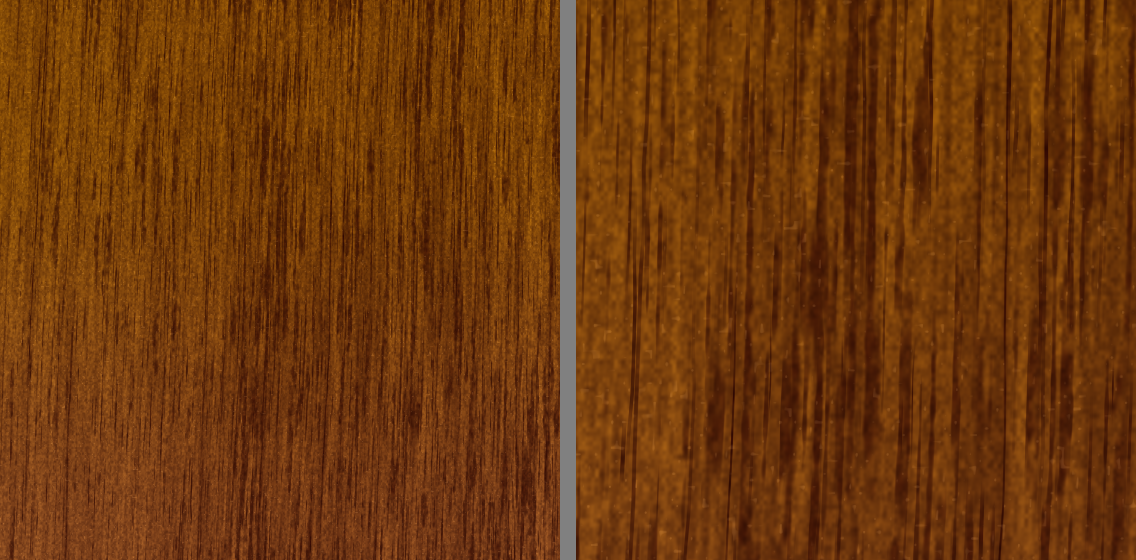
Left: the whole. Right: its middle third, enlarged.
Reproduce this texture procedurally as a Shadertoy shader.

```glsl
float hash(vec2 p) {
    vec3 q = fract(vec3(p.xyx) * 0.1031);
    q += dot(q, q.yzx + 33.33);
    return fract((q.x + q.y) * q.z);
}

float noise(vec2 p) {
    vec2 cell = floor(p), f = fract(p);
    f = f * f * (3.0 - 2.0 * f);
    return mix(mix(hash(cell), hash(cell + vec2(1, 0)), f.x),
               mix(hash(cell + vec2(0, 1)), hash(cell + vec2(1, 1)), f.x), f.y);
}

// Tapered dark pores, at most one per cell of a staggered grid
float pores(vec2 grain, vec2 grid, float seed, float pixel) {
    float column = floor(grain.x * grid.x);
    float y = grain.y * grid.y + hash(vec2(column, seed)) * 7.0;
    vec2 id = vec2(column, floor(y) + seed * 17.0);
    float density = mix(0.15, 0.6, smoothstep(0.1, 0.45, column / grid.x));
    float present = step(hash(id + 3.7), density);
    float center = mix(0.2, 0.8, hash(id + 9.1));
    float halfLength = mix(0.15, 0.5, hash(id + 21.3));
    float taper = 1.0 - smoothstep(0.1, 1.0, abs(fract(y) - 0.5) / halfLength);
    float wobble = (noise(vec2(grain.y * 25.0, column)) - 0.5) * 0.0016;
    float d = abs((fract(grain.x * grid.x) - center) / grid.x + wobble);
    float width = mix(0.0003, 0.0012, hash(id + 5.9));
    float line = 1.0 - smoothstep(width - 0.5 * pixel, width + 0.8 * pixel, d);
    return present * taper * line * mix(0.3, 0.9, hash(id + 13.0));
}

// Thin, broken lines that follow the whole height at uneven spacing
float longLines(vec2 grain, float pixel) {
    float dark = 0.0;
    for (int i = 0; i < 14; i++) {
        float k = float(i);
        float x = (k + 1.3 * hash(vec2(k, 43.0))) / 13.5;
        x += (noise(vec2(grain.y * 5.0, k * 3.0)) - 0.5) * 0.005;
        x += (noise(vec2(grain.y * 30.0, k * 7.0)) - 0.5) * 0.0015;
        float d = abs(grain.x - x);
        float width = mix(0.0002, 0.0012, hash(vec2(k, 57.0)));
        float core = 1.0 - smoothstep(width - 0.5 * pixel, width + pixel, d);
        float halo = exp(-d * d / 0.00003) * 0.15;
        float fade = noise(vec2(k * 5.0, grain.y * 6.0)) * 0.6
                   + noise(vec2(k * 9.0, grain.y * 40.0)) * 0.4;
        fade = mix(0.15, 1.0, smoothstep(0.25, 0.75, fade));
        dark = max(dark, (core * 0.75 + halo) * fade * mix(0.5, 1.0, hash(vec2(k, 71.0))));
    }
    return dark;
}

void mainImage(out vec4 fragColor, in vec2 fragCoord) {
    vec2 uv = fragCoord / iResolution.xy;
    float pixel = 1.0 / iResolution.y;

    // Grain leans to the left going down, more so at the left side
    float lean = mix(0.048, 0.018, uv.x);
    float bend = (noise(vec2(uv.x * 2.0, uv.y * 2.5)) - 0.5) * 0.006;
    vec2 grain = vec2(uv.x + lean * (1.0 - uv.y) + bend, uv.y);

    // Golden top, redder bottom, darker middle and right
    vec3 golden = vec3(0.510, 0.287, 0.022);
    vec3 russet = vec3(0.505, 0.266, 0.110);
    vec3 color = mix(russet, golden, smoothstep(0.0, 0.8, uv.y));
    float rightSide = smoothstep(0.1, 0.5, uv.x);
    color *= mix(vec3(1.0), vec3(0.955, 0.92, 0.9), rightSide);
    vec2 fromMiddle = (uv - vec2(0.54, 0.45)) / vec2(0.26, 0.45);
    color *= 1.0 - vec3(0.06, 0.09, 0.2) * exp(-dot(fromMiddle, fromMiddle));

    // Streaks from bands to single fibres
    float streak = (noise(grain * vec2(20.0, 1.0)) - 0.5) * 0.07;
    streak += (noise(grain * vec2(65.0, 2.0) + 11.0) - 0.5) * 0.13;
    streak += (noise(grain * vec2(140.0, 4.0) + 29.0) - 0.5) * 0.20;
    streak += (noise(grain * vec2(280.0, 10.0) + 37.0) - 0.5) * 0.34;
    color *= 1.0 + streak * mix(0.65, 1.0, rightSide) * vec3(0.85, 1.2, 1.2);

    // Clustered dark fibres with ragged ends
    float cluster = 0.25 * (noise(grain * vec2(28.0, 1.5) + 61.0) - 0.5) + 0.1 * rightSide;
    float ragged = 0.3 * (noise(grain * vec2(280.0, 80.0)) - 0.5);
    float fibre = noise(grain * vec2(210.0, 7.0) + 83.0) + ragged;
    float hair = noise(grain * vec2(310.0, 12.0) + 131.0) + ragged;
    float dark = smoothstep(0.72, 1.08, fibre + cluster) * 0.65;
    dark = max(dark, smoothstep(0.74, 1.05, hair + cluster) * 0.6);

    // Pores and long lines
    dark = max(dark, longLines(grain, pixel));
    dark = max(dark, pores(grain, vec2(55.0, 3.5), 1.0, pixel));
    dark = max(dark, pores(grain, vec2(95.0, 7.0), 2.0, pixel) * 0.8);
    dark *= 0.75 + 0.5 * noise(grain * vec2(220.0, 130.0) + 5.0);
    color = mix(color, vec3(0.20, 0.042, 0.010), dark);

    // Speckled surface with a few pale glints
    float speck = noise(grain * vec2(310.0, 200.0)) - 0.5;
    speck += 0.8 * (noise(grain * vec2(470.0, 370.0) + 7.0) - 0.5);
    color *= 1.0 + speck * vec3(0.25, 0.33, 0.33);
    float glint = smoothstep(0.84, 1.0, noise(grain * vec2(330.0, 260.0) + 51.0));
    color += glint * vec3(0.10, 0.085, 0.055);

    fragColor = vec4(clamp(color, 0.0, 1.0), 1.0);
}
```
